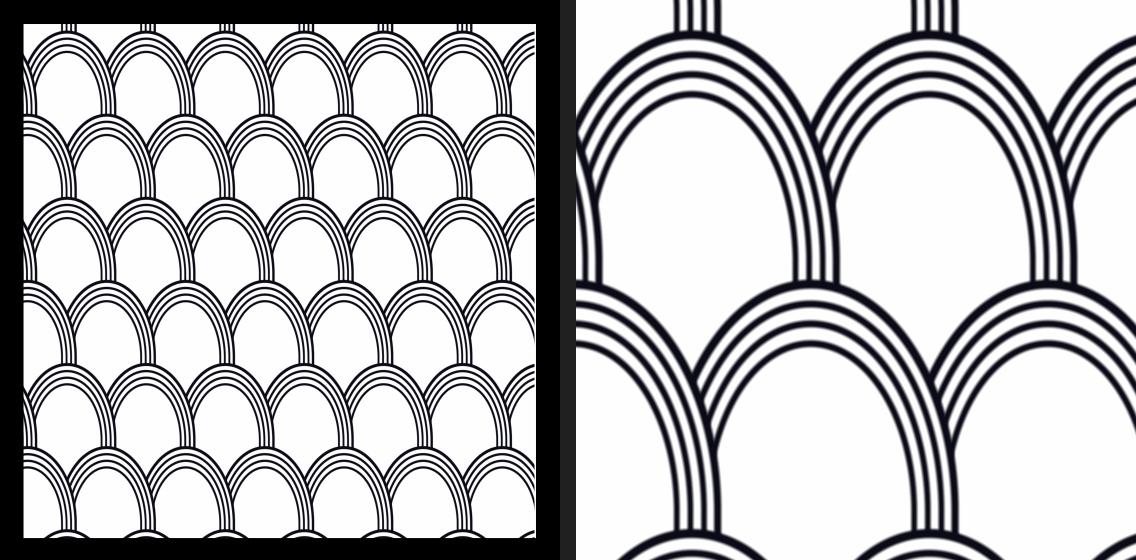
Left, the full canvas; right, a detail of the centre.
A Shadertoy shader for this pattern:

```glsl
// Staggered rows of overlapping elliptical arches, each drawn as four nested
// ink lines on white, inside a black frame. Arches are painted back to front:
// upper rows first, and from right to left within each row.

// Approximate signed distance to an ellipse; below its centre the sides run straight.
float archDistance(vec2 p, vec2 radii) {
    p.y = max(p.y, 0.001);
    float k = length(p / radii);
    return k * (k - 1.0) / length(p / (radii * radii));
}

float boxDistance(vec2 p, vec2 lo, vec2 hi) {
    vec2 d = max(lo - p, p - hi);
    return max(d.x, d.y);
}

float coverage(float dist, float soft) {
    return 1.0 - smoothstep(-soft, soft, dist);
}

// Paints one opaque white arch with its four lines over the colour beneath.
vec3 paintArch(vec3 under, vec2 p, float soft) {
    const vec3 paper = vec3(0.995);
    const vec3 ink = vec3(0.045, 0.045, 0.09);
    vec2 outer = vec2(0.0859, 0.1354);

    vec3 col = mix(under, paper, coverage(archDistance(p, outer), soft));

    // Lines swell a little towards the crown.
    float swell = mix(0.88, 1.12, clamp(p.y / outer.y, 0.0, 1.0));
    for (int i = 0; i < 4; i++) {
        vec2 radii = outer - float(i) * vec2(0.0081, 0.0118);
        float halfWidth = (i == 0 ? 0.0024 : 0.0019) * swell;
        float line = abs(archDistance(p, radii)) - halfWidth;
        col = mix(col, ink, coverage(line, soft));
    }
    return col;
}

vec3 archPattern(vec2 uv, float soft) {
    const vec2 pitch = vec2(0.1413, 0.1484);
    vec2 cell = (uv - vec2(0.1198, 0.8073)) / pitch;
    vec3 col = vec3(0.995);

    for (int r = 1; r >= 0; r--) {
        float row = floor(cell.y) + float(r);
        float x = cell.x - 0.5 * mod(row, 2.0);
        float column = floor(x + 0.5);
        for (int c = 1; c >= -1; c--) {
            vec2 p = vec2(x - column - float(c), cell.y - row) * pitch;
            col = paintArch(col, p, soft);
        }
    }
    return col;
}

void mainImage(out vec4 fragColor, in vec2 fragCoord) {
    float side = min(iResolution.x, iResolution.y);
    vec2 uv = (fragCoord - 0.5 * iResolution.xy) / side + 0.5;
    float soft = max(0.0013, 0.7 / side);

    // The pattern stops just short of the panel's right edge.
    vec3 col = mix(archPattern(uv, soft), vec3(0.995),
                   smoothstep(-soft, soft, uv.x - 0.9545));

    // Black frame
    float panel = boxDistance(uv, vec2(0.042, 0.039), vec2(0.957, 0.957));
    col *= coverage(panel, 0.5 / side);

    fragColor = vec4(col, 1.0);
}
```
